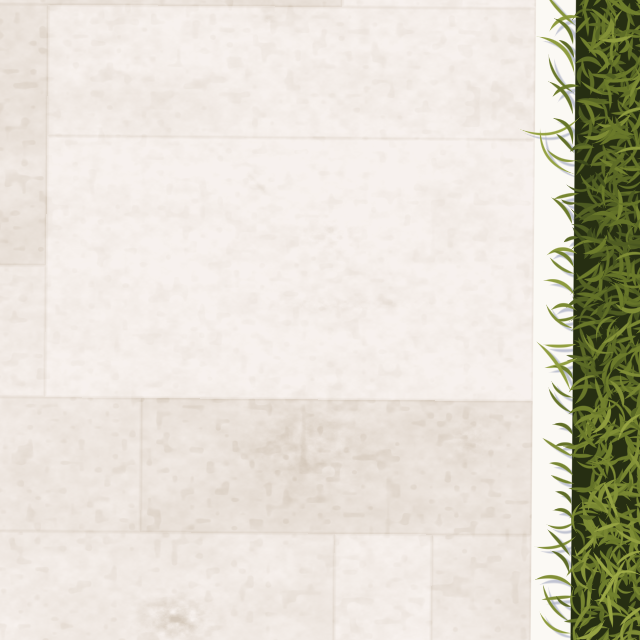
Reproduce this texture procedurally as a WebGL 1 fragment shader.

```glsl
precision highp float;
// Pale limestone paving with a white kerb and a grass border along the right side.
uniform vec2 u_resolution;

const float SKEW = 0.0085;        // slight rotation of the paving
const float KERB_X = 0.8375;
const float GRASS_X = 0.900;
const float JOINT_WIDTH = 0.0022;
const float CELL = 0.043;         // spacing of the grass blades
const int GRASS_LAYERS = 11;
const int STRAY_COUNT = 46;
const vec3 STONE_LIGHT = vec3(0.970, 0.947, 0.932);
const vec3 STONE_DARK = vec3(0.845, 0.800, 0.750);
const vec3 KERB = vec3(0.985, 0.975, 0.955);
const vec3 BLADE_SHADOW = vec3(0.68, 0.70, 0.78);
const vec3 SOIL = vec3(0.15, 0.18, 0.07);
const vec3 LEAF_DARK = vec3(0.24, 0.29, 0.11);
const vec3 LEAF_MID = vec3(0.43, 0.49, 0.17);
const vec3 LEAF_LIGHT = vec3(0.64, 0.69, 0.29);

float hash(vec2 p) {
  vec3 h = fract(p.xyx * vec3(0.1031, 0.1030, 0.0973));
  h += dot(h, h.yzx + 33.33);
  return fract((h.x + h.y) * h.z);
}

float noise(vec2 p) {
  vec2 i = floor(p), f = fract(p);
  f = f * f * (3.0 - 2.0 * f);
  return mix(mix(hash(i), hash(i + vec2(1, 0)), f.x),
             mix(hash(i + vec2(0, 1)), hash(i + vec2(1, 1)), f.x), f.y);
}

float fbm(vec2 p) {
  float sum = 0.0, amp = 0.5;
  for (int i = 0; i < 4; i++) {
    sum += amp * noise(p);
    p = p * 2.03 + 17.3;
    amp *= 0.5;
  }
  return sum;
}

float spot(vec2 p, vec2 centre, vec2 radius) {
  vec2 d = (p - centre) / radius;
  return exp(-dot(d, d));
}

// Slab bounds (left, top, right, bottom); tone is the amount of dark stone.
vec4 slab(vec2 q, out float tone) {
  if (q.y < 0.0065) {
    tone = q.x < 0.535 ? 0.42 : 0.12;
    return q.x < 0.535 ? vec4(-1, -1, 0.535, 0.0065) : vec4(0.535, -1, KERB_X, 0.0065);
  }
  if (q.y < 0.620) {
    if (q.x < 0.0755) {
      tone = q.y < 0.414 ? 0.38 : 0.18;
      return q.y < 0.414 ? vec4(-1, 0.0065, 0.0755, 0.414) : vec4(-1, 0.414, 0.0755, 0.620);
    }
    tone = q.y < 0.2116 ? 0.13 : 0.05;
    return q.y < 0.2116 ? vec4(0.0755, 0.0065, KERB_X, 0.2116) : vec4(0.0755, 0.2116, KERB_X, 0.620);
  }
  if (q.y < 0.8295) {
    tone = q.x < 0.2263 ? 0.27 : 0.40;
    return q.x < 0.2263 ? vec4(-1, 0.620, 0.2263, 0.8295) : vec4(0.2263, 0.620, KERB_X, 0.8295);
  }
  tone = q.x < 0.530 ? 0.23 : (q.x < 0.682 ? 0.10 : 0.27);
  if (q.x < 0.530) return vec4(-1, 0.8295, 0.530, 2);
  return q.x < 0.682 ? vec4(0.530, 0.8295, 0.682, 2) : vec4(0.682, 0.8295, KERB_X, 2);
}

vec3 paving(vec2 q) {
  float tone;
  vec4 b = slab(q, tone);
  vec2 gap = min(q - b.xy, b.zw - q);
  float joint = 1.0 - smoothstep(0.0, JOINT_WIDTH * 2.0, min(gap.x, gap.y));
  float mottle = fbm(q * vec2(65.0, 85.0)) - 0.47;
  float cloud = fbm(q * vec2(7.0, 19.0) + 4.0) - 0.47;
  float fleck = smoothstep(0.66, 0.88, noise(q * vec2(75.0, 90.0) + 31.0));
  float stain = spot(q, vec2(0.28, 0.965), vec2(0.045, 0.03)) + 0.5 * spot(q, vec2(0.74, 0.68), vec2(0.03))
    + 0.4 * spot(q, vec2(0.49, 0.69), vec2(0.10, 0.06)) + 0.3 * spot(q, vec2(0.52, 0.36), vec2(0.04, 0.03))
    + 0.35 * spot(q, vec2(0.54, 0.471), vec2(0.10, 0.010)) + 0.6 * spot(q, vec2(0.42, 0.028), vec2(0.008));
  vec2 scratch = mat2(0.7, 0.7, -0.7, 0.7) * (q - vec2(0.40, 0.28));
  stain += 0.5 * spot(scratch, vec2(0), vec2(0.004, 0.025));
  tone += mottle * 0.35 + cloud * (0.25 + tone * 0.6) + fleck * (0.10 + tone * 0.4);
  tone += stain * (0.35 + mottle * 1.4) + joint * 0.27;
  return mix(STONE_LIGHT, STONE_DARK, clamp(tone, 0.0, 1.1));
}

// Coverage of a tapered, bowed blade between root and tip.
float blade(vec2 p, vec2 root, vec2 tip, float bend, float width, float px) {
  vec2 axis = tip - root, r = p - root;
  float len = length(axis);
  vec2 dir = axis / len;
  float t = dot(r, dir) / len;
  float side = dot(r, vec2(-dir.y, dir.x)) - bend * len * 4.0 * t * (1.0 - t);
  float taper = width * (1.0 - pow(abs(2.0 * t - 1.0), 3.0));
  return 1.0 - smoothstep(-px, px, abs(side) - taper);
}

vec3 leafColour(float k) {
  return k < 0.5 ? mix(LEAF_DARK, LEAF_MID, k * 2.0) : mix(LEAF_MID, LEAF_LIGHT, k * 2.0 - 1.0);
}

vec3 lawn(vec3 col, vec2 q, float px) {
  col = mix(col, SOIL, smoothstep(-px, px, q.x - GRASS_X));
  for (int n = 0; n < GRASS_LAYERS; n++) {
    float layer = float(n), depth = layer / float(GRASS_LAYERS);
    vec2 shift = vec2(hash(vec2(layer, 3.0)), hash(vec2(layer, 8.0)));
    vec2 home = floor(q / CELL + shift);
    for (int k = 0; k < 9; k++) {
      vec2 id = home + vec2(mod(float(k), 3.0), floor(float(k) / 3.0)) - 1.0;
      vec2 seed = id + layer * 37.0 + 50.0;
      float a = hash(seed), b = hash(seed + 71.0), c = hash(seed + 133.0);
      vec2 mid = (id + vec2(b, c) - shift) * CELL;
      if (mid.x < GRASS_X + 0.009) continue;
      vec2 reach = vec2(cos(a * 6.283), sin(a * 6.283)) * (0.011 + 0.018 * c);
      float cover = blade(q, mid - reach, mid + reach, (b - 0.5) * 0.5, 0.0018 + 0.0020 * b, px);
      float light = 0.15 + 0.45 * depth * a + 0.35 * c - 0.22 * spot(mid, vec2(0.92, 0.36), vec2(0.12, 0.16));
      light += 0.14 * smoothstep(0.5, 0.85, mid.y) - 0.15 * spot(mid, vec2(GRASS_X, mid.y), vec2(0.018, 1.0));
      col = mix(col, leafColour(clamp(light, 0.0, 1.0)), cover);
    }
  }
  return col;
}

// Overhanging blades; one pass draws their shadows, the other the leaves.
vec3 strays(vec3 col, vec2 q, float px, bool shadowPass) {
  for (int n = 0; n < STRAY_COUNT; n++) {
    float i = float(n), a = hash(vec2(i, 11.0)), b = hash(vec2(i, 29.0)), c = hash(vec2(i, 47.0));
    float y = (i + a) / float(STRAY_COUNT);
    float tuft = spot(vec2(y), vec2(0.16), vec2(0.06)) + spot(vec2(y), vec2(0.66), vec2(0.05))
      + 1.2 * spot(vec2(y), vec2(0.87), vec2(0.07));
    float reach = 0.022 + 0.03 * b + 0.045 * min(tuft, 1.0) * b;
    vec2 root = vec2(GRASS_X + 0.012 * (c - 0.4), y);
    vec2 tip = root + reach * vec2(-1.0, mix(-1.5, 0.45, c));
    vec2 at = shadowPass ? q - vec2(0.009, 0.007) : q;
    float cover = blade(at, root, tip, (a - 0.5) * 0.45, 0.0019 + 0.0011 * a, shadowPass ? px * 1.5 : px);
    vec3 ink = shadowPass ? BLADE_SHADOW : leafColour(0.3 + 0.6 * b);
    col = mix(col, ink, cover * (shadowPass ? 0.75 : 1.0));
  }
  return col;
}

void main() {
  vec2 p = gl_FragCoord.xy / u_resolution;
  p.y = 1.0 - p.y;
  vec2 q = p + SKEW * vec2(p.y, -p.x);
  float px = 0.8 / min(u_resolution.x, u_resolution.y);
  vec3 col = mix(paving(q), KERB, smoothstep(-px, px, q.x - KERB_X));
  if (q.x > 0.75) {
    col = strays(col, q, px, true);
    col = lawn(col, q, px);
    col = strays(col, q, px, false);
  }
  gl_FragColor = vec4(col, 1.0);
}
```
